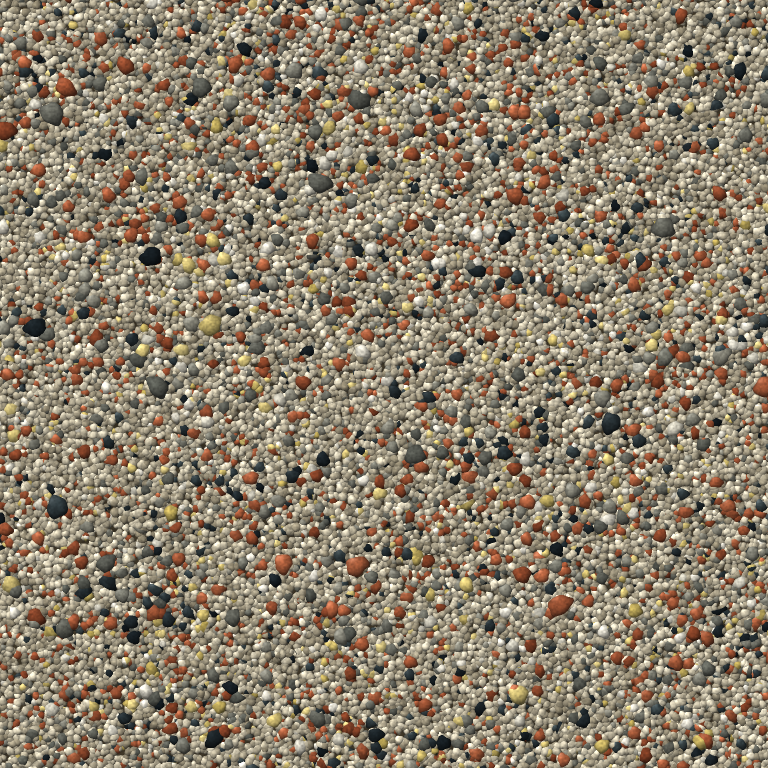
This texture is drawn by a WebGL 2 fragment shader. Its source:

```glsl
#version 300 es
precision highp float;
// Coarse mixed sand: layers of jittered, slightly angular domes on grids of
// several sizes. The highest dome wins at each point, is lit from the upper
// left, and the result is averaged over a few samples to smooth the edges.

#define FINE_CELLS 112.0
#define COARSE_CELLS 64.0
#define LARGE_CELLS 30.0
#define COARSE_DENSITY 0.28
#define LARGE_DENSITY 0.05
#define FINE_TINT 0.22
#define CLUSTER_SCALE vec2(9.0, 14.0)
#define ROUGHNESS 0.22
#define SAMPLES 2

uniform vec2 u_resolution;
out vec4 fragColor;

const vec3 LIGHT = vec3(-0.38, 0.58, 0.72);
const vec3 GAP = vec3(0.23, 0.20, 0.145);

float hash(vec2 p) {
    return fract(sin(dot(p, vec2(127.1, 311.7))) * 43758.5);
}

vec4 hash4(vec2 p) {
    vec4 k = vec4(dot(p, vec2(127.1, 311.7)), dot(p, vec2(269.5, 183.3)),
                  dot(p, vec2(419.2, 371.9)), dot(p, vec2(83.7, 241.3)));
    return fract(sin(k) * 43758.5);
}

float noise(vec2 p) {
    vec2 i = floor(p), f = fract(p);
    f = f * f * (3.0 - 2.0 * f);
    return mix(mix(hash(i), hash(i + vec2(1, 0)), f.x),
               mix(hash(i + vec2(0, 1)), hash(i + vec2(1, 1)), f.x), f.y);
}

// Mineral colour: a share "tint" is coloured, the rest is pale sand
vec3 grainColour(float pick, float tone, float tint) {
    float kind = pick / tint;
    if (kind > 1.0) return mix(vec3(0.60, 0.56, 0.465), vec3(0.97, 0.93, 0.82), tone);
    if (kind < 0.36) return mix(vec3(0.55, 0.27, 0.16), vec3(0.76, 0.42, 0.27), tone);
    if (kind < 0.64) return mix(vec3(0.36, 0.37, 0.34), vec3(0.62, 0.61, 0.55), tone);
    if (kind < 0.79) return mix(vec3(0.08, 0.11, 0.13), vec3(0.25, 0.30, 0.31), tone);
    if (kind < 0.91) return mix(vec3(0.78, 0.69, 0.36), vec3(0.96, 0.88, 0.58), tone);
    return mix(vec3(0.86, 0.84, 0.77), vec3(1.0, 0.98, 0.92), tone);
}

// Adds one layer of grains; "top" holds the highest surface so far
void addGrains(vec2 p, float cells, vec2 radii, float density, float tint,
               float seed, inout float top, inout vec3 colour) {
    vec2 g = p * cells + seed * 0.37;
    vec2 home = floor(g);
    for (int y = -1; y <= 1; y++)
    for (int x = -1; x <= 1; x++) {
        vec2 cell = home + vec2(x, y);
        vec4 a = hash4(cell + seed);
        vec4 b = hash4(cell + seed + 57.3);
        if (b.x > density) continue;

        // Rotated oval with an uneven outline
        float radius = mix(radii.x, radii.y, a.z);
        vec2 offset = (g - cell - 0.1 - 0.8 * a.xy) / radius;
        float turn = a.w * 6.283;
        vec2 q = mat2(cos(turn), -sin(turn), sin(turn), cos(turn)) * offset;
        float stretch = 1.0 + 0.28 * b.y;
        q *= vec2(1.0 / stretch, sqrt(stretch));
        float angle = atan(q.y, q.x);
        float d = length(q) * (1.0 + 0.08 * sin(3.0 * angle + 40.0 * b.z)
                                   + 0.05 * sin(5.0 * angle + 70.0 * b.w));
        if (d >= 1.0) continue;

        // Dome height decides which grain lies on top
        float dome = sqrt(1.0 - d * d);
        float lift = b.z * 0.5;
        float height = (lift + dome) * radius / cells;
        if (height < top) continue;
        top = height;

        // Diffuse light, darker rims and low grains, small glints
        vec3 normal = normalize(vec3(offset * 0.8, dome + 0.1));
        float lit = max(dot(normal, LIGHT), 0.0);
        float shade = (0.42 + 0.68 * lit) * (0.80 + 0.20 * dome) * (0.86 + 0.36 * lift);
        float glint = 0.16 * pow(lit, 14.0) * b.w;
        colour = grainColour(a.x * 0.5 + fract(a.y * 7.0 + b.w) * 0.5 < 0.0 ? 0.0 : hash(cell + seed + 19.1),
                             b.w, tint) * shade + glint;
    }
}

vec3 sand(vec2 p) {
    vec3 colour = GAP;
    float top = 0.0;
    float cluster = 0.45 + 1.1 * noise((p + vec2(0.0, 0.2 * p.x)) * CLUSTER_SCALE);
    addGrains(p, FINE_CELLS, vec2(0.46, 0.70), 1.0, FINE_TINT * cluster, 3.0, top, colour);
    addGrains(p, FINE_CELLS * 1.13, vec2(0.44, 0.72), 1.0, FINE_TINT, 91.0, top, colour);
    addGrains(p, COARSE_CELLS, vec2(0.36, 0.62), COARSE_DENSITY * cluster, 1.0, 31.0, top, colour);
    addGrains(p, LARGE_CELLS, vec2(0.28, 0.44), LARGE_DENSITY, 1.0, 63.0, top, colour);
    float mottle = noise(p * 310.0) * 0.6 + noise(p * 520.0 + 9.0) * 0.4;
    return colour * (1.0 + ROUGHNESS * (mottle - 0.5) * 2.0);
}

void main() {
    vec3 total = vec3(0.0);
    for (int j = 0; j < SAMPLES; j++)
    for (int i = 0; i < SAMPLES; i++) {
        vec2 shift = (vec2(i, j) + 0.5) / float(SAMPLES) - 0.5;
        total += sand((gl_FragCoord.xy + shift) / u_resolution.y);
    }
    fragColor = vec4(clamp(total / float(SAMPLES * SAMPLES), 0.0, 1.0), 1.0);
}
```
